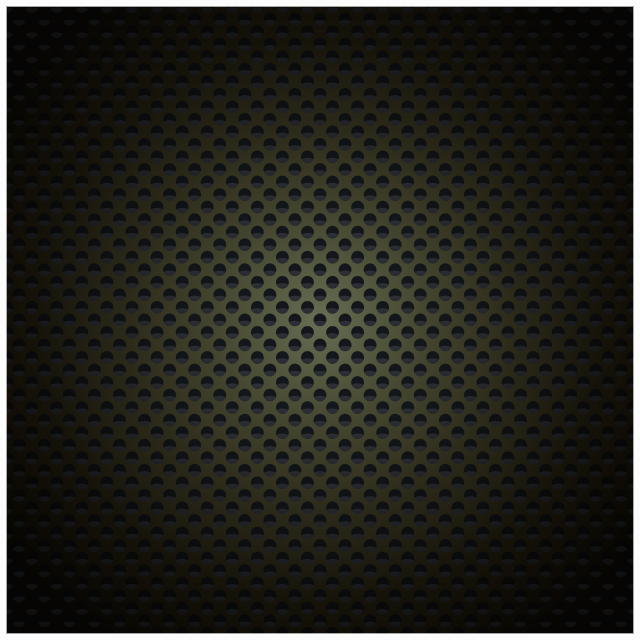
A WebGL 2 fragment shader for this pattern:

```glsl
#version 300 es
precision highp float;
// A perforated metal plate inside a thin white margin, lit by a soft central glow.
// Two interleaved square lattices place the round holes; each hole shows a dark
// upper wall and a paler floor with an arched upper edge.

uniform vec2 u_resolution;
out vec4 fragColor;

const float PLATE_HALF = 0.4896;       // half side of the plate
const float PITCH = 0.03917;           // spacing within one lattice
const float HOLE_RADIUS = 0.0100;
const float FLOOR_RADIUS = 0.0210;     // arc bounding the lit hole floor
const float FLOOR_TOP = -0.0012;       // top of that arc, from the hole centre
const float RIM_WIDTH = 0.0012;

const vec3 MARGIN = vec3(0.99);
const vec3 GLOW_CORE = vec3(0.40, 0.43, 0.32);
const vec3 GLOW_INNER = vec3(0.265, 0.27, 0.18);
const vec3 GLOW_MIDDLE = vec3(0.165, 0.16, 0.095);
const vec3 GLOW_OUTER = vec3(0.085, 0.075, 0.035);
const vec3 GLOW_EDGE = vec3(0.028, 0.020, 0.010);
const vec3 WALL_NEAR = vec3(0.075, 0.090, 0.105);
const vec3 WALL_FAR = vec3(0.022, 0.020, 0.018);
const vec3 FLOOR_NEAR = vec3(0.180, 0.190, 0.215);
const vec3 FLOOR_FAR = vec3(0.062, 0.064, 0.068);

// Coverage of a shape from its signed distance, smoothed over one pixel.
float coverage(float dist, float pixel) {
    return clamp(0.5 - dist / pixel, 0.0, 1.0);
}

float ramp(float from, float to, float x) {
    return clamp((x - from) / (to - from), 0.0, 1.0);
}

// Radial light falling on the plate surface.
vec3 plateGlow(float r) {
    vec3 colour = mix(GLOW_CORE, GLOW_INNER, ramp(0.0, 0.17, r));
    colour = mix(colour, GLOW_MIDDLE, ramp(0.17, 0.31, r));
    colour = mix(colour, GLOW_OUTER, ramp(0.31, 0.44, r));
    return mix(colour, GLOW_EDGE, ramp(0.44, 0.60, r));
}

// Offset from the nearest hole centre of the staggered lattice.
vec2 holeOffset(vec2 p) {
    vec2 cell = p / PITCH;
    vec2 even = fract(cell + 0.5) - 0.5;
    vec2 odd = fract(cell) - 0.5;
    return PITCH * (dot(even, even) < dot(odd, odd) ? even : odd);
}

// Dark wall above, paler floor below, fading away from the glow.
vec3 holeColour(vec2 offset, float r, float pixel) {
    float fade = smoothstep(0.10, 0.62, r);
    vec3 wall = mix(WALL_NEAR, WALL_FAR, fade);
    vec3 lit = mix(FLOOR_NEAR, FLOOR_FAR, fade);
    vec2 arcCentre = vec2(0.0, FLOOR_TOP - FLOOR_RADIUS);
    float arc = length(offset - arcCentre) - FLOOR_RADIUS;
    lit *= 1.0 - 0.12 * ramp(FLOOR_TOP, -HOLE_RADIUS, offset.y);
    return mix(wall, lit, coverage(arc, pixel));
}

void main() {
    float side = min(u_resolution.x, u_resolution.y);
    float pixel = 1.0 / side;
    vec2 p = (gl_FragCoord.xy - 0.5 * u_resolution) / side;
    float r = length(p);

    // Plate surface, with a faint shadow above and highlight below each hole.
    vec2 offset = holeOffset(p);
    float hole = length(offset) - HOLE_RADIUS;
    float rim = 1.0 - smoothstep(0.0, RIM_WIDTH, abs(hole));
    vec3 colour = plateGlow(r) * (1.0 - 0.12 * rim * offset.y / HOLE_RADIUS);

    // Holes, then the margin outside the plate.
    colour = mix(colour, holeColour(offset, r, pixel), coverage(hole, pixel));
    float plate = max(abs(p.x), abs(p.y)) - PLATE_HALF;
    colour = mix(MARGIN, colour, coverage(plate, pixel));
    fragColor = vec4(colour, 1.0);
}
```
